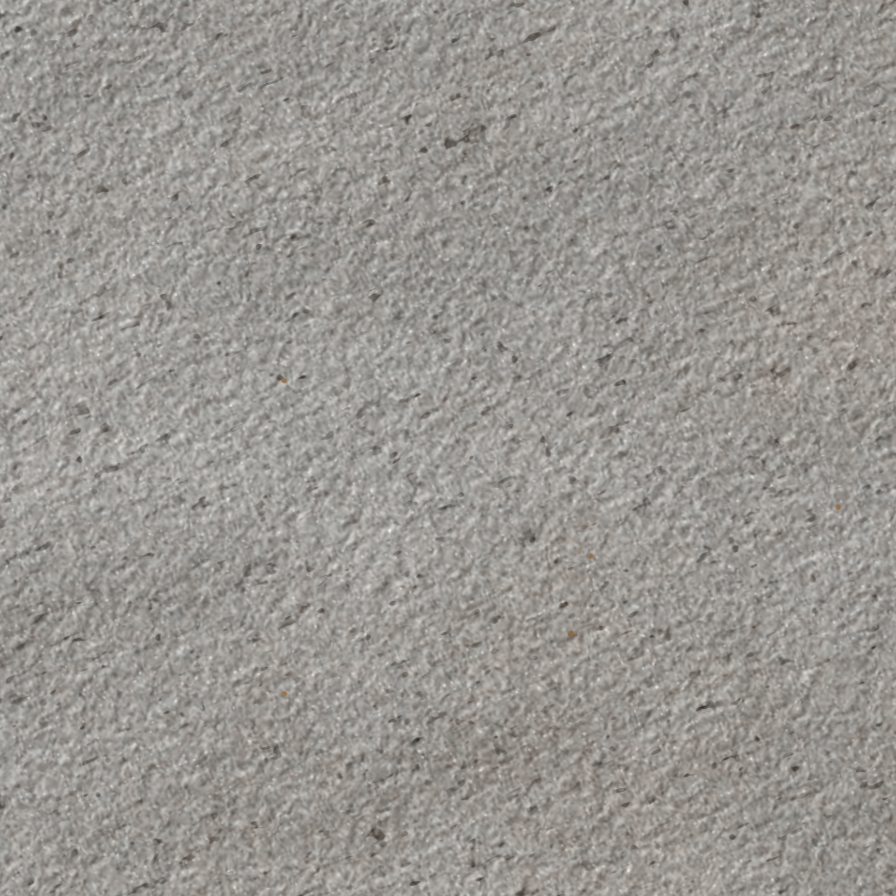
Reproduce this texture procedurally as a Shadertoy shader.

```glsl
// Rough grey sandstone: slanted grains shaded as a lit relief of value noise,
// broken by ragged dark crevices, pale glints and rare rust flecks,
// over broad cool and warm stains.

const vec3 COOL_TINT = vec3(0.005, 0.003, -0.010);
const vec3 WARM_TINT = vec3(0.025, -0.002, -0.026);
const vec3 RUST = vec3(0.58, 0.40, 0.20);
const float BASE_TONE = 0.594;
const float GRAIN_ANGLE = 0.42;

float hash(vec2 p, float seed) {
    vec3 q = fract(vec3(p.xyx + seed * 17.3) * vec3(0.1031, 0.1030, 0.0973));
    q += dot(q, q.yzx + 33.33);
    return fract((q.x + q.y) * q.z);
}

float valueNoise(vec2 p, float seed) {
    vec2 cell = floor(p);
    vec2 f = fract(p);
    f = f * f * (3.0 - 2.0 * f);
    float low = mix(hash(cell, seed), hash(cell + vec2(1, 0), seed), f.x);
    float high = mix(hash(cell + vec2(0, 1), seed), hash(cell + vec2(1, 1), seed), f.x);
    return mix(low, high, f.y);
}

// Layered noise, centred on zero
float fbm(vec2 p, float seed) {
    float sum = 0.0;
    float amplitude = 0.5;
    for (int i = 0; i < 4; i++) {
        sum += amplitude * (valueNoise(p, seed + float(i)) - 0.5);
        p = mat2(1.6, 1.2, -1.2, 1.6) * p;
        amplitude *= 0.5;
    }
    return sum;
}

vec2 rotate(vec2 p, float angle) {
    float c = cos(angle);
    float s = sin(angle);
    return vec2(c * p.x + s * p.y, c * p.y - s * p.x);
}

// Brightness of a bumpy surface lit from the upper left
float relief(vec2 p, float seed) {
    vec2 toLight = vec2(-0.14, 0.34);
    return valueNoise(p - toLight, seed) - valueNoise(p + toLight, seed);
}

// Ragged patches where two noise layers peak together
float crevices(vec2 p, float seed) {
    float peak = 0.7 * valueNoise(p, seed) + 0.3 * valueNoise(p * 2.1, seed + 1.0);
    return smoothstep(0.69, 0.86, peak);
}

// Scattered soft dots, one per cell at most
float dots(vec2 p, float chance, float radius, float seed) {
    vec2 cell = floor(p);
    vec2 jitter = vec2(hash(cell, seed + 1.0), hash(cell, seed + 2.0));
    vec2 d = fract(p) - mix(vec2(0.35), vec2(0.65), jitter);
    float shape = 1.0 - smoothstep(0.4 * radius, 1.1 * radius, length(d));
    return shape * step(hash(cell, seed), chance);
}

void mainImage(out vec4 fragColor, in vec2 fragCoord) {
    vec2 uv = fragCoord / min(iResolution.x, iResolution.y);

    // Slanted grain coordinates with a slight warp
    vec2 warp = vec2(valueNoise(uv * 60.0, 1.0), valueNoise(uv * 60.0, 2.0)) - 0.5;
    vec2 grain = rotate(uv + warp * 0.004, GRAIN_ANGLE);
    vec2 slanted = grain * vec2(0.75, 1.0);
    vec2 crossed = rotate(grain, 0.7);

    // Broad stains: warmer toward the lower right
    float stain = fbm(uv * vec2(3.0, 4.5), 11.0);
    float cloud = fbm(rotate(uv, 0.3) * vec2(4.0, 7.0) + 7.0, 21.0);
    float mottle = fbm(slanted * 26.0, 26.0);
    float warm = 0.48 + 0.35 * (uv.x - uv.y) + 1.1 * stain;
    warm += 0.8 * (valueNoise(slanted * 95.0, 31.0) - 0.5);

    // Grain relief from coarse bumps down to fine grit
    float tone = BASE_TONE + 0.11 * cloud + 0.05 * mottle + 0.02 * (uv.y - uv.x);
    tone += 0.11 * relief(slanted * 105.0, 41.0);
    tone += 0.13 * relief(slanted * 170.0, 42.0);
    tone += 0.12 * relief(crossed * 235.0, 43.0);
    tone += 0.13 * (valueNoise(crossed * 300.0, 44.0) - 0.5);

    // Crevices and glints
    float pits = crevices(slanted * vec2(0.8, 1.0) * 125.0, 51.0);
    float glints = dots(grain * 125.0 + 3.0, 0.12, 0.28, 61.0);
    float pitDepth = mix(0.04, 0.24, valueNoise(uv * 45.0, 71.0));
    tone += 0.10 * glints - pitDepth * pits;

    // Shadows lean warm, highlights lean neutral
    warm += 1.5 * (BASE_TONE - tone);
    vec3 color = tone + mix(COOL_TINT, WARM_TINT, clamp(warm, 0.0, 1.0));
    float rust = dots(grain * 85.0 + 9.0, 0.0003, 0.33, 81.0);
    color = mix(color, RUST, 0.8 * rust);

    fragColor = vec4(clamp(color, 0.0, 1.0), 1.0);
}
```
